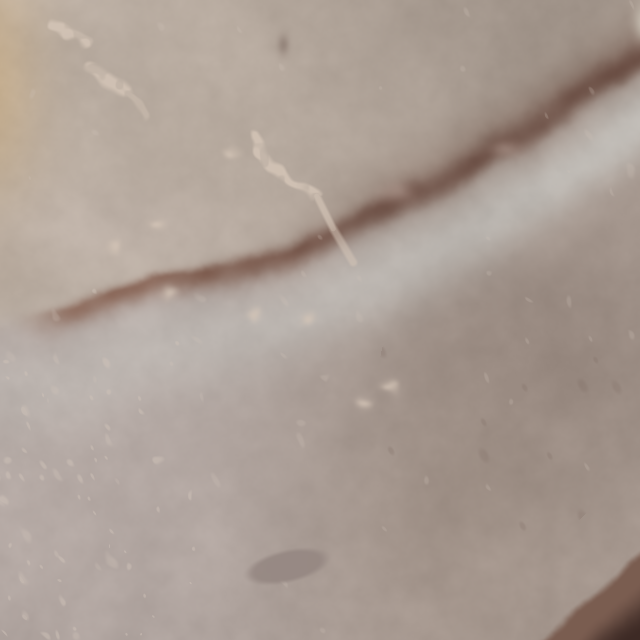
Write a Shadertoy shader that draws this texture.

```glsl
// A pale, mottled surface parted by a soft brown crease that climbs to the right.
// Broad gaussian tints set the light, a curve with uneven falloff forms the crease,
// and value noise, hashed flakes and short strands add the fine surface detail.

float hash(vec2 p) {
    vec3 q = fract(p.xyx * vec3(0.1031, 0.1030, 0.0973));
    q += dot(q, q.yzx + 33.33);
    return fract((q.x + q.y) * q.z);
}

float noise(vec2 p) {
    vec2 i = floor(p), f = fract(p);
    f = f * f * (3.0 - 2.0 * f);
    return mix(mix(hash(i), hash(i + vec2(1, 0)), f.x),
               mix(hash(i + vec2(0, 1)), hash(i + vec2(1, 1)), f.x), f.y);
}

float fbm(vec2 p) {
    float sum = 0.0, amp = 0.5;
    for (int i = 0; i < 5; i++) {
        sum += amp * noise(p);
        p = mat2(1.6, 1.2, -1.2, 1.6) * p + 7.3;
        amp *= 0.5;
    }
    return sum;
}

// Soft elliptical spot, 1 at its centre
float glow(vec2 p, vec2 centre, vec2 radius) {
    vec2 q = (p - centre) / radius;
    return exp(-dot(q, q));
}

float segment(vec2 p, vec2 a, vec2 b) {
    vec2 ab = b - a;
    return length(p - a - ab * clamp(dot(p - a, ab) / dot(ab, ab), 0.0, 1.0));
}

// Thin line with soft sides
float strand(vec2 p, vec2 a, vec2 b, float width) {
    return 1.0 - smoothstep(width * 0.3, width, segment(p, a, b));
}

// One small irregular spot in some of the grid cells
float flakes(vec2 p, float cells, float density) {
    vec2 g = p * cells, id = floor(g);
    vec2 centre = 0.3 + 0.4 * vec2(hash(id + 3.1), hash(id + 8.7));
    float radius = mix(0.1, 0.3, hash(id + 15.3));
    vec2 q = fract(g) - centre;
    q.x += 0.35 * q.y;
    float shape = 1.0 - smoothstep(radius * 0.3, radius, length(q * vec2(1.2, 0.8)));
    return shape * step(hash(id + 21.9), density);
}

float creaseHeight(float x) {
    float bump = (x - 0.25) / 0.12;
    return 0.495 + 0.10 * x + 0.32 * x * x + 0.022 * exp(-bump * bump);
}

vec3 surface(vec2 p, float d) {
    vec3 upper = mix(vec3(0.725, 0.675, 0.63), vec3(0.645, 0.595, 0.555), smoothstep(0.2, 0.9, p.x));
    vec3 lower = mix(vec3(0.70, 0.655, 0.635), vec3(0.655, 0.60, 0.565), smoothstep(0.2, 0.75, p.x));
    vec3 col = mix(lower, upper, smoothstep(-0.03, 0.02, d));
    col = mix(col, vec3(0.79, 0.69, 0.55), 0.8 * glow(p, vec2(-0.02, 0.87), vec2(0.08, 0.2)));
    col = mix(col, vec3(0.75, 0.70, 0.665), 0.6 * glow(p, vec2(0.2, 0.64), vec2(0.25, 0.07)));
    col = mix(col, vec3(0.57, 0.51, 0.475), 0.75 * glow(p, vec2(0.84, 0.42), vec2(0.2, 0.17)));
    col = mix(col, vec3(0.60, 0.54, 0.50), 0.5 * glow(p, vec2(0.72, 0.2), vec2(0.2, 0.2)));
    // Lit ridge under the crease
    float across = (d + 0.105) / mix(0.085, 0.06, p.x);
    vec3 lit = mix(vec3(0.725, 0.695, 0.675), vec3(0.765, 0.755, 0.735), p.x);
    return mix(col, lit, 0.85 * exp(-across * across));
}

vec3 addCrease(vec3 col, vec2 p, float d) {
    // Wide shade above the right half
    float shade = exp(-pow(max(d, 0.0) / 0.065, 2.0)) * smoothstep(0.35, 0.75, p.x);
    col = mix(col, vec3(0.55, 0.465, 0.42), 0.75 * shade * smoothstep(-0.035, 0.0, d));
    // Crisp above on the left, softer below
    float width = d > 0.0 ? mix(0.011, 0.027, smoothstep(0.2, 0.9, p.x)) : 0.026;
    float core = exp(-d * d / (width * width)) * smoothstep(0.01, 0.14, p.x);
    vec3 brown = mix(vec3(0.53, 0.385, 0.325), vec3(0.42, 0.305, 0.265), smoothstep(0.1, 0.7, p.x));
    col = mix(col, brown, core * (0.82 + 0.25 * (noise(p * 28.0) - 0.5)));
    // Pale patches caught inside
    float patches = glow(p, vec2(0.79, 0.767), vec2(0.022, 0.012))
                  + glow(p, vec2(0.62, 0.70), vec2(0.025, 0.015));
    return mix(col, vec3(0.67, 0.58, 0.54), 0.6 * patches);
}

vec3 addFlakes(vec3 col, vec2 p, float d) {
    vec2 q = p + 0.012 * (vec2(noise(p * 50.0), noise(p * 50.0 + 19.0)) - 0.5);
    float leftLow = smoothstep(0.4, 0.0, p.x) * smoothstep(0.0, -0.12, d);
    float loose = flakes(q, 38.0, 0.4 * leftLow) + 0.7 * flakes(q + 0.37, 23.0, 0.3 * leftLow);
    loose += 0.5 * flakes(q + 0.61, 31.0, 0.06);
    col = mix(col, vec3(0.81, 0.76, 0.72), 0.5 * min(loose, 1.0));
    // Chipped streaks and the strand crossing the crease
    float streak = strand(q, vec2(0.085, 0.962), vec2(0.135, 0.936), 0.011);
    streak = max(streak, strand(q, vec2(0.145, 0.89), vec2(0.195, 0.857), 0.015));
    streak = max(streak, strand(q, vec2(0.195, 0.857), vec2(0.225, 0.82), 0.010));
    streak = max(streak, strand(q, vec2(0.397, 0.785), vec2(0.414, 0.746), 0.010));
    streak = max(streak, strand(q, vec2(0.414, 0.746), vec2(0.492, 0.694), 0.012));
    streak *= 0.5 + 0.5 * smoothstep(0.3, 0.6, noise(p * 75.0));
    streak = max(streak, 0.8 * strand(p, vec2(0.495, 0.694), vec2(0.521, 0.642), 0.008));
    streak = max(streak, 0.65 * strand(p, vec2(0.521, 0.642), vec2(0.552, 0.59), 0.009));
    // Single bright chips
    vec2 chips[8] = vec2[8](vec2(0.245, 0.65), vec2(0.361, 0.762), vec2(0.264, 0.543), vec2(0.397, 0.509),
        vec2(0.479, 0.505), vec2(0.569, 0.366), vec2(0.608, 0.398), vec2(0.175, 0.617));
    for (int i = 0; i < 8; i++) streak = max(streak, 0.85 * glow(q, chips[i], vec2(0.010, 0.009)));
    return mix(col, vec3(0.83, 0.77, 0.715), 0.85 * streak);
}

void mainImage(out vec4 fragColor, in vec2 fragCoord) {
    vec2 p = fragCoord / iResolution.xy;
    float d = p.y - creaseHeight(p.x) + 0.022 * (fbm(p * 13.0) - 0.5);
    vec3 col = addCrease(surface(p, d), p, d);
    col += 0.07 * (fbm(p * 9.0) - 0.48) + 0.035 * (fbm(p * 42.0) - 0.48);
    // Dark marks
    float marks = glow(p, vec2(0.443, 0.93), vec2(0.009, 0.016)) + 0.5 * flakes(p, 19.0, 0.25 * glow(p, vec2(0.8, 0.38), vec2(0.16, 0.2)));
    col = mix(col, vec3(0.50, 0.43, 0.395), 0.55 * marks);
    col = addFlakes(col, p, d);
    // Tilted grey oval
    vec2 o = mat2(0.97, 0.22, -0.22, 0.97) * vec2(p.x - 0.449, 0.115 - p.y);
    o = vec2(o.x, o.y) / vec2(0.066, 0.025);
    col = mix(col, vec3(0.58, 0.525, 0.505), 0.85 * (1.0 - smoothstep(0.75, 1.1, length(o))));
    // Dark lower right corner and light upper right corner
    float corner = dot(p - vec2(0.846, 0.0), vec2(0.656, -0.755)) + 0.012 * (fbm(p * 20.0) - 0.5);
    vec3 cornerTint = mix(vec3(0.48, 0.365, 0.315), vec3(0.24, 0.165, 0.145), smoothstep(0.03, 0.09, corner));
    col = mix(col, cornerTint, smoothstep(-0.007, 0.009, corner));
    col = mix(col, vec3(0.80, 0.77, 0.72), 0.8 * glow(p, vec2(1.005, 0.965), vec2(0.014, 0.03)));
    fragColor = vec4(clamp(col, 0.0, 1.0), 1.0);
}
```
